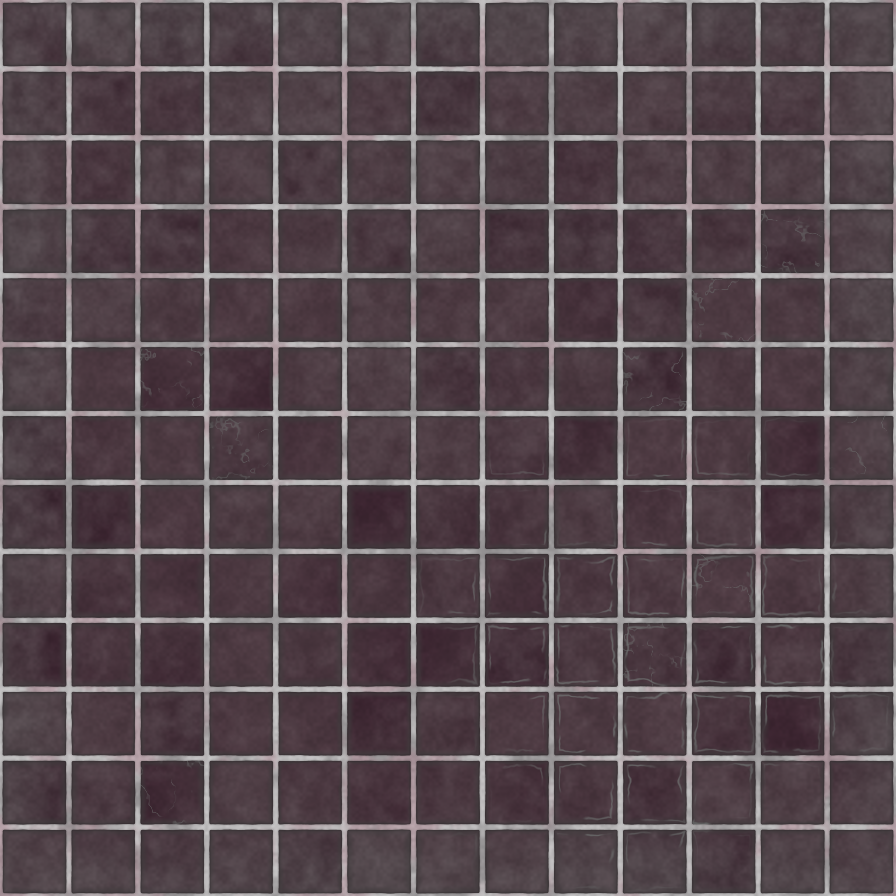
Reproduce this texture procedurally as a Shadertoy shader.

```glsl
// Seamless wall of square plum glazed tiles with pale grout, crazed rims and dust.
#define TILES 13.0
#define GROUT_HALF 0.039
#define CORNER 0.025
#define PLUM vec3(0.305, 0.230, 0.260)
#define DEEP vec3(0.235, 0.145, 0.190)
#define DUST vec3(0.335, 0.300, 0.315)
#define RIM vec3(0.250, 0.235, 0.240)
#define CRAZE vec3(0.440, 0.455, 0.450)
#define GROUT_LIGHT vec3(0.745, 0.740, 0.742)
#define GROUT_DARK vec3(0.590, 0.580, 0.585)
#define STAIN vec3(0.680, 0.550, 0.590)

const float TAU = 6.2831853;

float hash(vec2 p) {
    vec3 q = fract(vec3(p.xyx) * 0.1031);
    q += dot(q, q.yzx + 33.33);
    return fract((q.x + q.y) * q.z);
}

// Value noise that wraps after a whole number of lattice cells.
float noise(vec2 uv, float period, float seed) {
    vec2 p = uv * period;
    vec2 i = floor(p), f = fract(p);
    f = f * f * (3.0 - 2.0 * f);
    vec2 a = mod(i, period) + seed;
    vec2 b = mod(i + 1.0, period) + seed;
    return mix(mix(hash(a), hash(vec2(b.x, a.y)), f.x),
               mix(hash(vec2(a.x, b.y)), hash(b), f.x), f.y);
}

float fbm(vec2 uv, float period, float seed) {
    float sum = 0.0, amp = 0.533;
    for (int i = 0; i < 4; i++) {
        sum += amp * noise(uv, period, seed);
        period *= 2.0;
        seed += 17.0;
        amp *= 0.5;
    }
    return sum;
}

float roundedBox(vec2 p, float halfSize, float radius) {
    vec2 q = abs(p) - halfSize + radius;
    return length(max(q, 0.0)) + min(max(q.x, q.y), 0.0) - radius;
}

// Glazed surface; depth is the distance inward from the tile edge.
vec3 tileColor(vec2 uv, vec2 id, vec2 local, float depth, float px) {
    float shade = hash(id + 3.0);
    float angle = TAU * hash(id + 41.0);
    float mottle = fbm(uv, 52.0, 5.0) - 0.5;
    float grain = noise(uv, 256.0, 9.0) - 0.5;

    // Tone of each tile, deepening toward one side
    float slope = dot(local, vec2(cos(angle), sin(angle)));
    float deep = 0.95 * pow(shade, 2.5) + slope * (0.15 + 0.65 * shade * shade);
    vec3 col = mix(PLUM, DEEP, clamp(deep + 0.05, 0.0, 1.0));

    // Dust gathers around the border of the sheet and near its top
    vec2 border = abs(uv - 0.5);
    float dust = 0.55 * smoothstep(0.38, 0.5, max(border.x, border.y));
    dust += 0.22 * (0.5 + 0.5 * cos(TAU * (uv.y - 0.88)));
    dust += 0.3 * (hash(id + 77.0) - 0.4) + 0.7 * mottle;
    col = mix(col, DUST, clamp(dust, 0.0, 0.85));
    col *= 1.0 + 0.24 * mottle + 0.10 * grain;

    // Greyed rim and a thin dark line beside the grout
    float rimWidth = 0.06 + 0.08 * hash(id + 19.0);
    float rim = 1.0 - smoothstep(0.0, rimWidth, depth + 0.08 * mottle);
    col = mix(col, RIM, 0.65 * rim);
    col *= 1.0 - 0.16 * (1.0 - smoothstep(0.0, 0.035, depth));

    // Pale wandering lines on the worn tiles
    vec2 wave = 0.5 + 0.5 * cos(TAU * (uv - vec2(0.74, 0.26)));
    float worn = smoothstep(0.42, 0.85, wave.x * wave.y + 0.35 * (hash(id + 59.0) - 0.5));
    float wander = fbm(uv, 39.0, 23.0) - 0.5;
    float line = 1.0 - smoothstep(0.0, 0.012 + px, abs(depth - 0.07 - 0.16 * wander));
    float patchy = smoothstep(0.3, 0.65, noise(uv, 65.0, 31.0));
    col = mix(col, CRAZE, 0.7 * line * patchy * worn);

    // Hairline cracks on a few tiles
    float cracked = step(0.93, hash(id + 101.0));
    float crack = 1.0 - smoothstep(0.0, 0.03, abs(wander));
    return mix(col, CRAZE, 0.45 * cracked * crack * patchy);
}

vec3 groutColor(vec2 uv, float gap) {
    float blotch = fbm(uv, 26.0, 47.0);
    float grain = noise(uv, 256.0, 53.0) - 0.5;
    vec3 col = mix(GROUT_DARK, GROUT_LIGHT, smoothstep(0.22, 0.58, blotch));
    vec2 wave = 0.5 + 0.5 * cos(TAU * (uv - vec2(0.1, 0.82)));
    float stain = smoothstep(0.5, 0.75, fbm(uv, 20.0, 67.0) + 0.15 * wave.x * wave.y);
    col = mix(col, STAIN, 0.6 * stain);
    col *= 0.92 + 0.08 * smoothstep(0.0, 0.03, gap);
    return col * (1.0 + 0.10 * grain);
}

void mainImage(out vec4 fragColor, in vec2 fragCoord) {
    vec2 uv = fragCoord / iResolution.xy;
    float px = TILES / min(iResolution.x, iResolution.y);

    // Square grid, with grout lines running along the canvas edges
    vec2 grid = uv * TILES;
    vec2 id = mod(floor(grid), TILES);
    vec2 local = fract(grid) - 0.5;

    // Slightly uneven tile outline
    float rough = 0.016 * (fbm(uv, 78.0, 71.0) - 0.5);
    float dist = roundedBox(local, 0.5 - GROUT_HALF, CORNER) + rough;

    vec3 tile = tileColor(uv, id, local, max(-dist, 0.0), px);
    vec3 grout = groutColor(uv, max(dist, 0.0));
    float cover = smoothstep(-0.6 * px, 0.6 * px, dist);
    fragColor = vec4(mix(tile, grout, cover), 1.0);
}
```
